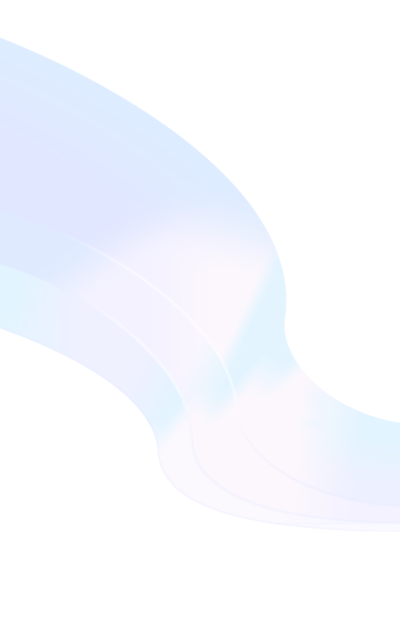
This background is drawn by a WebGL 2 fragment shader. Its source:

```glsl
#version 300 es
precision highp float;
// A pale folded ribbon sweeping across white: four S-shaped edges, each made of
// two cubic Beziers, split it into three sheets. Soft half-plane masks and
// streaky gradient noise tint the sheets with lavender, aqua and blush light.

uniform vec2 u_resolution;
out vec4 outColor;

// Space: x runs 0..1, y runs 0..HEIGHT upwards
const float HEIGHT = 1.6;

// Edge control points, two cubics sharing the middle point
const vec2 OUTER[7] = vec2[7](vec2(0.0, 1.506), vec2(0.281, 1.396), vec2(0.760, 1.131),
  vec2(0.7125, 0.804), vec2(0.696, 0.696), vec2(0.833, 0.565), vec2(1.008, 0.542));
const vec2 FOLD_A[7] = vec2[7](vec2(0.0, 1.073), vec2(0.260, 1.0), vec2(0.575, 0.798),
  vec2(0.592, 0.579), vec2(0.602, 0.454), vec2(0.771, 0.344), vec2(1.008, 0.335));
const vec2 FOLD_B[7] = vec2[7](vec2(0.0, 0.940), vec2(0.198, 0.885), vec2(0.475, 0.708),
  vec2(0.481, 0.5), vec2(0.483, 0.381), vec2(0.646, 0.294), vec2(1.008, 0.293));
const vec2 INNER[7] = vec2[7](vec2(0.0, 0.779), vec2(0.177, 0.717), vec2(0.383, 0.610),
  vec2(0.394, 0.475), vec2(0.400, 0.350), vec2(0.552, 0.272), vec2(1.008, 0.271));

// Palette
const vec3 WHITE = vec3(1.0);
const vec3 LAVENDER = vec3(0.882, 0.906, 1.0);
const vec3 SKY = vec3(0.870, 0.925, 1.0);
const vec3 AQUA = vec3(0.885, 0.957, 1.0);
const vec3 LILAC = vec3(0.930, 0.942, 1.0);
const vec3 MIST = vec3(0.956, 0.950, 1.0);
const vec3 BLUSH = vec3(0.990, 0.970, 0.992);
const vec3 PEARL = vec3(0.978, 0.976, 1.0);

// Light shapes
const vec2 GLOW_PEAK = vec2(0.417, 1.11);
const vec2 BEAM_POINT = vec2(0.694, 0.975);
const vec2 BEAM_NORMAL = vec2(0.907, -0.42);
const float STREAK_FREQ = 15.0;
const float STREAK_HEIGHT = 0.07;
const float RIM_WIDTH = 0.0035;

vec2 hashGradient(vec2 cell) {
  float h = fract(sin(dot(cell, vec2(127.1, 311.7))) * 43758.5);
  return vec2(cos(6.2832 * h), sin(6.2832 * h));
}

float gradientNoise(vec2 p) {
  vec2 i = floor(p), f = fract(p);
  vec2 u = f * f * f * (f * (f * 6.0 - 15.0) + 10.0);
  vec2 e = vec2(0.0, 1.0);
  float a = dot(hashGradient(i), f);
  float b = dot(hashGradient(i + e.yx), f - e.yx);
  float c = dot(hashGradient(i + e.xy), f - e.xy);
  float d = dot(hashGradient(i + e.yy), f - e.yy);
  return mix(mix(a, b, u.x), mix(c, d, u.x), u.y);
}

vec2 bezier(vec2 a, vec2 b, vec2 c, vec2 d, float t) {
  float s = 1.0 - t;
  return s * s * s * a + 3.0 * s * t * (s * b + t * c) + t * t * t * d;
}

// Signed distance to a falling edge: positive above and to the right
float edgeDistance(vec2 p, vec2 k[7]) {
  bool upper = p.y > k[3].y;
  vec2 a = upper ? k[0] : k[3], b = upper ? k[1] : k[4];
  vec2 c = upper ? k[2] : k[5], d = upper ? k[3] : k[6];
  float lo = 0.0, hi = 1.0;
  for (int i = 0; i < 16; i++) {
    float mid = 0.5 * (lo + hi);
    if (bezier(a, b, c, d, mid).y > p.y) lo = mid; else hi = mid;
  }
  float t = 0.5 * (lo + hi), s = 1.0 - t;
  vec2 q = p - bezier(a, b, c, d, t);
  vec2 tangent = normalize(s * s * (b - a) + 2.0 * s * t * (c - b) + t * t * (d - c));
  return q.y * tangent.x - q.x * tangent.y;
}

float rim(float d) { return exp(-d * d / (RIM_WIDTH * RIM_WIDTH)); }

void main() {
  vec2 p = gl_FragCoord.xy / u_resolution * vec2(1.0, HEIGHT);
  float px = HEIGHT / u_resolution.y;
  float dOuter = edgeDistance(p, OUTER), dA = edgeDistance(p, FOLD_A);
  float dB = edgeDistance(p, FOLD_B), dInner = edgeDistance(p, INNER);
  float sheetA = 1.0 - smoothstep(-px, px, dA);
  float sheetB = 1.0 - smoothstep(-px, px, dB);

  // Base tint of each sheet
  vec3 color = mix(LAVENDER, SKY, smoothstep(-0.3, 0.0, dOuter));
  color = mix(color, mix(SKY, LAVENDER, 0.3), sheetA);
  color = mix(color, mix(AQUA, LILAC, smoothstep(0.02, 0.22, p.x)), sheetB);

  // Blush glow in the bend, cut by a diagonal aqua beam
  vec2 g = p - GLOW_PEAK;
  float glow = smoothstep(-0.04, 0.11, dot(g, vec2(0.58, -0.81)))
             * smoothstep(-0.07, 0.16, dot(g, vec2(-0.28, -0.96)));
  vec3 glowColor = mix(MIST, BLUSH, smoothstep(0.35, 0.58, p.x));
  color = mix(color, glowColor, glow * mix(1.0, 0.25, sheetB));
  float beam = dot(p - BEAM_POINT, BEAM_NORMAL) + 0.03 * sheetA + 0.10 * sheetB;
  float beamSoft = 0.025 + 0.05 * sheetA;
  color = mix(color, AQUA, 0.95 * smoothstep(-beamSoft, beamSoft, beam));

  // Streaked pale light below the bend
  vec2 streak = vec2(dot(p, BEAM_NORMAL) * STREAK_FREQ, dot(p, vec2(0.42, 0.907)) * 2.0);
  float tips = 0.558 + 0.45 * (p.x - 0.427) + STREAK_HEIGHT * gradientNoise(streak);
  color = mix(color, mix(BLUSH, PEARL, 0.6 * sheetB), smoothstep(-0.03, 0.07, tips - p.y));

  // Cool tail on the right, paler on each lower sheet
  vec3 tail = mix(LILAC, AQUA, smoothstep(-0.17, -0.03, dOuter));
  tail = mix(mix(tail, MIST, sheetA), PEARL, sheetB);
  float nearEdge = smoothstep(-0.09, 0.0, dOuter) * smoothstep(0.72, 0.8, p.x);
  float cool = max(smoothstep(0.7, 0.92, p.x - 0.15 * (p.y - 0.45)), 0.7 * nearEdge);
  color = mix(color, tail, cool * smoothstep(0.68, 0.56, p.y));

  // Thin light along the folds, faint shade along tail and lower rim
  float lit = smoothstep(0.1, 0.35, p.x) * smoothstep(0.45, 0.65, p.y);
  color = mix(color, WHITE, 0.55 * lit * max(rim(dA), rim(dB)));
  float shade = max(rim(dA), rim(dB)) * (1.0 - lit) * 0.3 + 0.35 * rim(dInner);
  color = mix(color, LAVENDER, shade);

  float ribbon = smoothstep(-px, px, dInner) * (1.0 - smoothstep(-px, px, dOuter));
  outColor = vec4(mix(WHITE, color, ribbon), 1.0);
}
```
